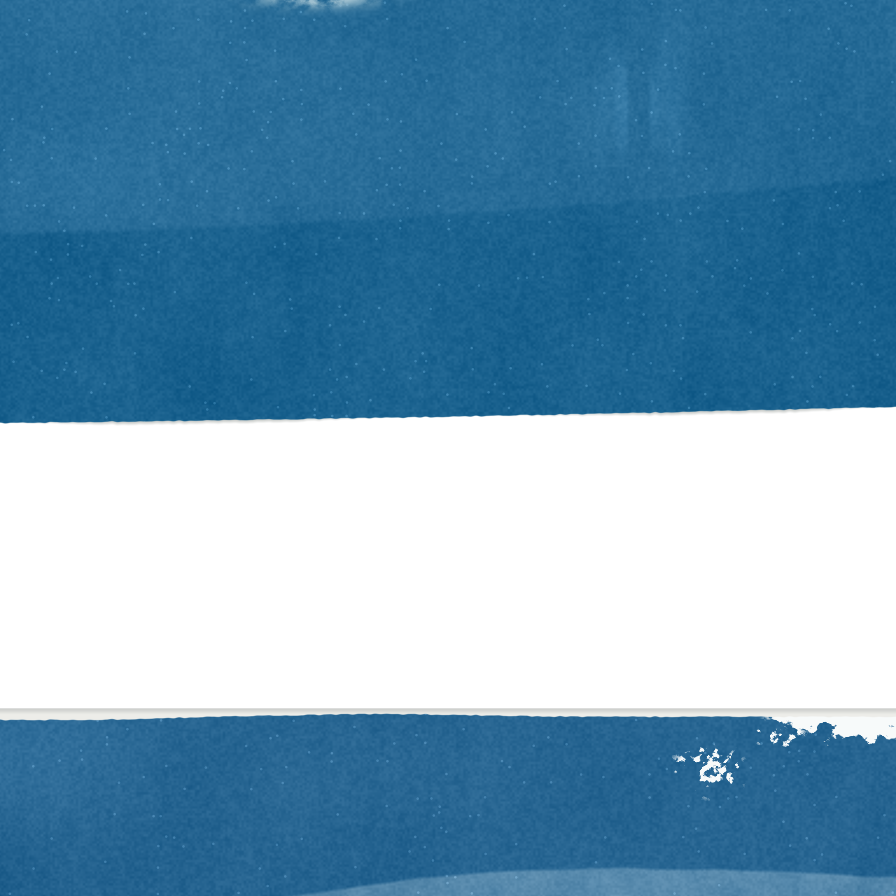
This background is drawn by a WebGL 1 fragment shader. Its source:

```glsl
precision highp float;
// Two brushed blue paper sheets with worn patches, parted by a wide white band.
uniform vec2 u_resolution;

#define DEEP_BLUE vec3(0.105, 0.385, 0.56)
#define WASH_BLUE vec3(0.165, 0.43, 0.60)
#define LOWER_BLUE vec3(0.145, 0.39, 0.565)
#define PALE_BLUE vec3(0.37, 0.56, 0.69)
#define WORN_BLUE vec3(0.62, 0.75, 0.81)
#define SHADOW_GREY vec3(0.80, 0.81, 0.80)
#define STRIP_GREY vec3(0.88, 0.88, 0.865)
#define STRIP_TOP 0.2095
#define GRAIN 0.055
#define MOTTLE 0.075

float hash(vec2 p) {
  p = fract(p * vec2(0.1031, 0.1137));
  p += dot(p, p.yx + 33.33);
  return fract((p.x + p.y) * p.x * 17.31);
}

float noise(vec2 p) {
  vec2 cell = floor(p), f = fract(p);
  f = f * f * (3.0 - 2.0 * f);
  float low = mix(hash(cell), hash(cell + vec2(1.0, 0.0)), f.x);
  float high = mix(hash(cell + vec2(0.0, 1.0)), hash(cell + 1.0), f.x);
  return mix(low, high, f.y);
}

float fbm(vec2 p) {
  float sum = 0.0, weight = 0.5;
  for (int i = 0; i < 5; i++) {
    sum += weight * noise(p);
    p = mat2(1.6, 1.2, -1.2, 1.6) * p + 17.3;
    weight *= 0.5;
  }
  return sum;
}

// Soft elliptical spot, 1 at its centre.
float spot(vec2 p, vec2 centre, vec2 radius) {
  vec2 d = (p - centre) / radius;
  return exp(-dot(d, d));
}

// Sparse dust, one candidate dot per cell.
float specks(vec2 p, float density, float chance) {
  vec2 cell = floor(p * density);
  vec2 centre = 0.25 + 0.5 * vec2(hash(cell + 7.1), hash(cell + 31.7));
  float dotShape = 1.0 - smoothstep(0.08, 0.24, length(fract(p * density) - centre));
  return dotShape * step(1.0 - chance, hash(cell + 53.0));
}

// Paper fibre and uneven pigment shared by both sheets.
vec3 paper(vec3 colour, vec2 p) {
  float grain = noise(p * 384.0) + 0.6 * noise(p * 190.0) - 0.8;
  float cloud = fbm(p * vec2(9.0, 7.0)) - 0.48;
  float brush = noise(p * vec2(75.0, 9.0)) - 0.5;
  colour += vec3(1.0, 0.85, 0.75) * (GRAIN * grain + MOTTLE * cloud + 0.015 * brush);
  return colour + 0.12 * specks(p, 115.0, 0.06);
}

vec3 upperSheet(vec2 p) {
  // Paler wash above a slanting brush boundary
  float boundary = 0.738 + 0.025 * p.x + 0.039 * p.x * p.x;
  boundary += 0.003 * (noise(p * vec2(14.0, 2.0)) - 0.5);
  float wash = smoothstep(-0.003, 0.004, p.y - boundary);
  vec3 colour = mix(DEEP_BLUE, WASH_BLUE, wash * (0.85 - 0.25 * p.x));
  colour += 0.03 * wash * spot(p, vec2(0.10, 0.81), vec2(0.10, 0.07));

  // Faint vertical streaks and the worn top margin
  float streaks = smoothstep(0.4, 0.8, noise(p * vec2(85.0, 8.0)));
  colour += 0.07 * streaks * spot(p, vec2(0.715, 0.89), vec2(0.045, 0.08));
  float worn = spot(p, vec2(0.355, 1.003), vec2(0.06, 0.011));
  worn *= smoothstep(0.25, 0.65, fbm(p * vec2(60.0, 85.0)));
  return mix(paper(colour, p), WORN_BLUE, min(1.0, 1.5 * worn));
}

vec3 lowerSheet(vec2 p, float top) {
  vec3 colour = LOWER_BLUE + 0.03 * spot(p, vec2(0.03, 0.16), vec2(0.12, 0.08));

  // Pale arched stroke along the bottom
  float fall = p.x < 0.68 ? 0.25 : 0.10;
  float arch = 0.031 - fall * (p.x - 0.68) * (p.x - 0.68);
  arch += 0.002 * (noise(p * vec2(30.0, 5.0)) - 0.5);
  float stroke = smoothstep(-0.002, 0.003, arch - p.y);
  colour = mix(colour, PALE_BLUE, stroke * (0.6 + 0.5 * fbm(p * 35.0)));
  colour = paper(colour, p);

  // Ragged bare corner and scattered chips
  float rough = fbm(p * vec2(75.0, 110.0)) - 0.48;
  float depth = 0.024 * smoothstep(0.84, 0.98, p.x);
  float corner = p.y - (top - depth) + 0.045 * rough;
  float bare = smoothstep(-0.001, 0.003, corner) * smoothstep(0.845, 0.865, p.x);
  float cluster = spot(p, vec2(0.79, 0.14), vec2(0.035, 0.025));
  cluster = max(cluster, 0.9 * spot(p, vec2(0.87, 0.181), vec2(0.025, 0.016)));
  float chips = smoothstep(0.68, 0.78, fbm(p * 130.0 + 9.0) + 0.24 * cluster);
  bare = max(bare, chips * smoothstep(0.1, 0.4, cluster));
  return mix(colour, vec3(0.97, 0.98, 0.98), bare);
}

void main() {
  vec2 p = gl_FragCoord.xy / u_resolution;
  float soft = 0.8 / u_resolution.y;
  float fray = 0.0012 * (noise(vec2(p.x * 160.0, 3.0)) - 0.5);
  float upperEdge = 0.528 + 0.010 * p.x + 0.008 * p.x * p.x + fray;
  float lowerEdge = 0.1965 + 0.0035 * smoothstep(0.08, 0.28, p.x);
  lowerEdge += 0.003 * spot(p, vec2(0.43, p.y), vec2(0.13, 1.0)) + fray;

  // White gap, thin shadow under the upper sheet, grey strip above the lower
  vec3 colour = vec3(1.0);
  float lift = smoothstep(0.0, 0.15, p.x) * (1.0 - smoothstep(0.28, 0.45, p.x));
  lift += smoothstep(0.52, 0.78, p.x) * (1.0 - smoothstep(0.88, 0.99, p.x));
  float shadow = 1.0 - smoothstep(0.0, 0.0012 + 0.004 * lift, upperEdge - p.y);
  colour = mix(colour, SHADOW_GREY, shadow * (0.25 + 0.75 * lift));
  float stripLight = smoothstep(0.0, 0.008, STRIP_TOP - p.y);
  vec3 strip = mix(SHADOW_GREY, STRIP_GREY + 0.05, stripLight);
  colour = mix(colour, strip, smoothstep(-soft, soft, STRIP_TOP - p.y));

  // Sheets over the gap
  colour = mix(colour, upperSheet(p), smoothstep(-soft, soft, p.y - upperEdge));
  colour = mix(colour, lowerSheet(p, lowerEdge), smoothstep(-soft, soft, lowerEdge - p.y));
  gl_FragColor = vec4(clamp(colour, 0.0, 1.0), 1.0);
}
```
